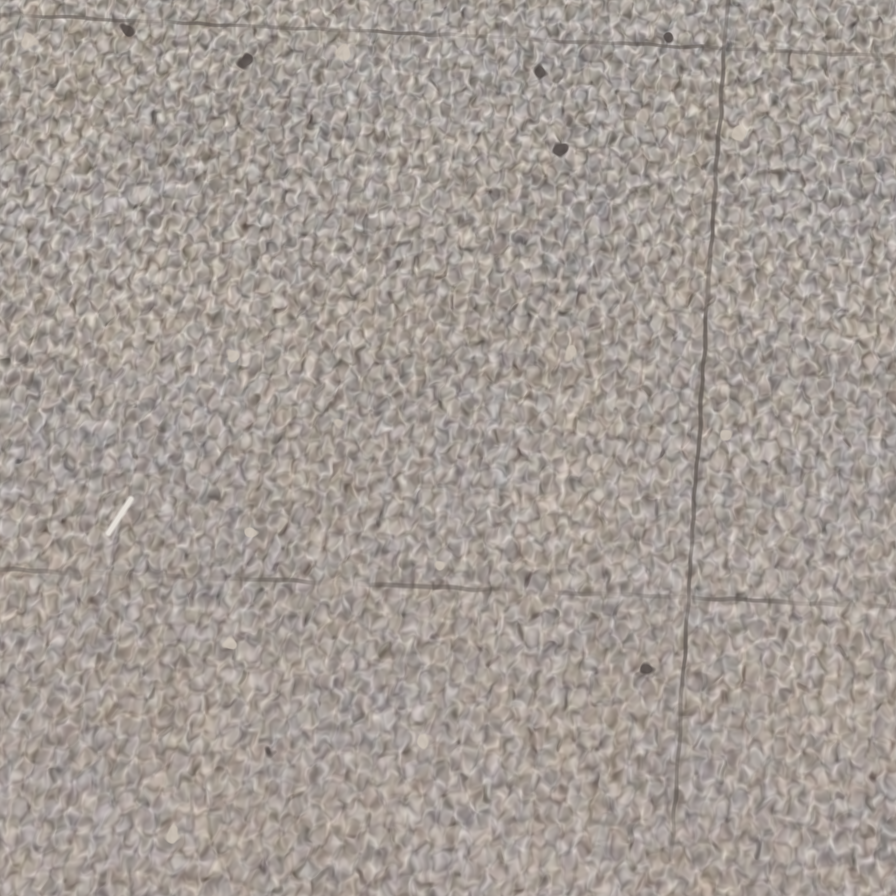
Give the GLSL for this texture, as a WebGL 2 fragment shader.

```glsl
#version 300 es
precision highp float;
// Speckled grey granite paving with thin dark joints and a few stray flecks.

uniform vec2 u_resolution;
out vec4 fragColor;

vec2 hash2(vec2 cell) {
    uvec2 h = uvec2(ivec2(cell) + 4096) * 1664525u + 1013904223u;
    h.x += h.y * 1664525u;
    h.y += h.x * 1664525u;
    h ^= h >> 16u;
    h.x += h.y * 1664525u;
    h.y += h.x * 1664525u;
    h ^= h >> 16u;
    return vec2(h & 65535u) / 65536.0;
}

float cornerRamp(vec2 cell, vec2 offset) {
    float angle = 6.2832 * hash2(cell).x;
    return dot(vec2(cos(angle), sin(angle)), offset);
}

// Gradient noise, roughly -0.7 to 0.7
float gradientNoise(vec2 p) {
    vec2 i = floor(p), f = p - i;
    vec2 w = f * f * f * (f * (f * 6.0 - 15.0) + 10.0);
    vec2 e = vec2(1.0, 0.0);
    float low = mix(cornerRamp(i, f), cornerRamp(i + e, f - e), w.x);
    float high = mix(cornerRamp(i + e.yx, f - e.yx), cornerRamp(i + 1.0, f - 1.0), w.x);
    return mix(low, high, w.y);
}

// Soft line coverage from a distance
float stroke(float dist, float halfWidth) {
    return 1.0 - smoothstep(halfWidth * 0.4, halfWidth * 1.6, abs(dist));
}

float segmentDistance(vec2 p, vec2 a, vec2 b) {
    vec2 along = b - a;
    return length(p - a - along * clamp(dot(p - a, along) / dot(along, along), 0.0, 1.0));
}

// Mineral grains, slightly upright and finer with distance
vec3 granite(vec2 uv) {
    vec2 p = vec2((uv.x - 0.5) * (1.0 + 0.2 * uv.y), uv.y * (1.0 + 0.15 * uv.y));
    vec2 g = vec2(p.x - 0.15 * p.y, p.y + 0.1 * p.x) * vec2(84.0, 64.0);
    g += 0.55 * vec2(gradientNoise(g * 0.9 + 31.0), gradientNoise(g * 0.9 + 77.0));

    float tone = 0.72 * gradientNoise(g) + 0.48 * gradientNoise(g * 1.9 + 13.0);
    tone += 0.1 * gradientNoise(g * 0.22 + 51.0);
    float contrast = mix(0.29, 0.37, smoothstep(0.1, 0.9, uv.y));
    vec3 stone = vec3(0.652, 0.619, 0.595) + tone * contrast * vec3(1.0, 1.0, 0.99);

    // Dark mica clusters
    float mica = smoothstep(0.2, 0.48, gradientNoise(g * 0.75 + 140.0));
    stone -= 0.1 * mica;

    // Warm, cool and greenish tints
    float warmth = gradientNoise(g * 0.6 + 210.0) + 0.6 * gradientNoise(uv * 7.0 + 9.0);
    float green = gradientNoise(g * 0.7 + 260.0);
    stone += warmth * vec3(0.022, 0.004, -0.03) + green * vec3(-0.012, 0.012, -0.004);
    stone += (uv.y - 0.5) * vec3(-0.008, 0.004, 0.004);
    return stone + 0.03 * gradientNoise(uv * 4.0 + 3.0);
}

void main() {
    vec2 uv = gl_FragCoord.xy / u_resolution;
    vec3 colour = granite(uv);

    // Joints between slabs, worn unevenly
    float wobble = 0.003 * gradientNoise(uv * 35.0 + 5.0);
    float wear = smoothstep(-0.3, 0.35, gradientNoise(uv * 16.0 + 20.0));
    float upright = stroke(uv.x - 0.746 - 0.066 * uv.y + wobble, 0.0022);
    upright *= smoothstep(0.02, 0.12, uv.y) * (0.55 + 0.45 * wear);
    float farJoint = stroke(uv.y - 0.984 + 0.047 * uv.x + wobble, 0.002);
    float nearJoint = stroke(uv.y - 0.365 + 0.042 * uv.x + wobble, 0.0024);
    float level = max(farJoint * (0.25 + 0.6 * wear), nearJoint * (0.1 + 0.6 * wear));
    colour = mix(colour, vec3(0.37, 0.34, 0.32), 0.75 * max(upright, level));

    // Sparse dark and pale flecks, one candidate per cell
    vec2 cell = floor(uv * 9.0);
    vec2 pick = hash2(cell + 300.0);
    vec2 offset = (uv * 9.0 - cell - 0.25 - 0.5 * hash2(cell + 500.0)) / 9.0;
    float radius = 0.005 + 0.004 * pick.y + 0.006 * gradientNoise(uv * 90.0);
    float fleck = 1.0 - smoothstep(-0.002, 0.002, length(offset) - radius);
    float dark = step(pick.x, 0.03 + 0.11 * uv.y);
    float pale = step(0.93, pick.x);
    colour = mix(colour, vec3(0.29, 0.26, 0.25), 0.8 * fleck * dark);
    colour = mix(colour, vec3(0.82, 0.78, 0.73), 0.8 * fleck * pale);

    // Thin white sliver
    float sliver = segmentDistance(uv, vec2(0.121, 0.405), vec2(0.146, 0.443));
    colour = mix(colour, vec3(0.9, 0.88, 0.85), stroke(sliver, 0.0032));

    fragColor = vec4(clamp(colour, 0.0, 1.0), 1.0);
}
```
